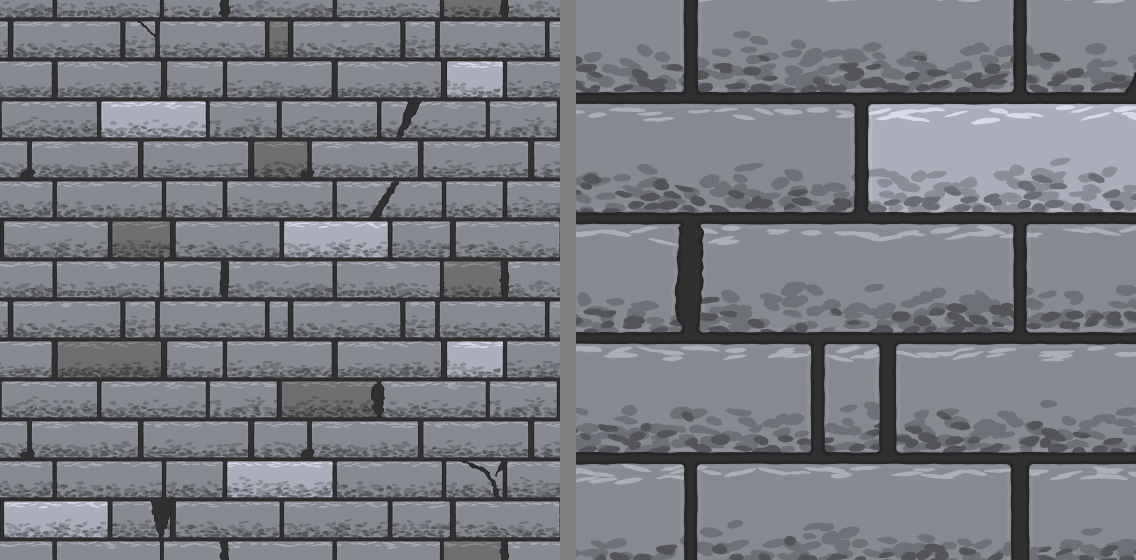
Left, the full canvas; right, a detail of the centre.
A WebGL 1 fragment shader for this texture:

```glsl
precision highp float;
// Worn grey brick wall: 14 courses, seven joint layouts stacked twice, each
// layout repeated twice across. Bricks are rounded boxes with scattered spots,
// chalky strokes near the top, a few light or dark tints, chips and cracks.
uniform vec2 u_resolution;

const float TILE = 768.0;           // design units across the canvas
const float PERIOD = TILE / 2.0;    // width of one joint layout
const float COURSES = 14.0;
const float LAYOUTS = 7.0;
const float COURSE = TILE / COURSES;
const float TOP_OFFSET = 26.6;      // first bed joint, measured from the top
const float BED_GAP = 2.7;          // half thickness of horizontal joints
const vec2 JOINT_GAP = vec2(2.6, 4.2); // half thickness range, vertical joints
const float CORNER = 2.0;
const vec3 STONE = vec3(0.53, 0.54, 0.57);
const vec3 STONE_LIGHT = vec3(0.67, 0.68, 0.73);
const vec3 STONE_DARK = vec3(0.43, 0.43, 0.44);
const vec3 MORTAR = vec3(0.19);
const vec3 MORTAR_EDGE = vec3(0.15);
const float SPOT_MID = 0.81;        // brightness factors on the stone
const float SPOT_DEEP = 0.62;
const float STROKE = 1.26;
// Tinted brick in each course, -1 for none.
const mat4 LIGHT_BRICK = mat4(-1, 5, 0, -1, -1, 4, -1, -1, 5, -1, -1, 2, 0, -1, -1, -1);
const mat4 DARK_BRICK = mat4(3, -1, -1, 2, -1, 1, 5, -1, 0, 2, -1, -1, -1, 5, -1, -1);

vec2 hash2(vec2 p) {
  vec3 a = fract(p.xyx * vec3(0.1031, 0.1030, 0.0973));
  a += dot(a, a.yzx + 33.33);
  return fract((a.xx + a.yz) * a.zy);
}

// Two-channel value noise that wraps every "period" cells, from -1 to 1.
vec2 noise2(vec2 p, float period) {
  vec2 i = floor(p), f = fract(p);
  f = f * f * (3.0 - 2.0 * f);
  vec2 a = mod(i, period), b = mod(i + 1.0, period);
  return mix(mix(hash2(a), hash2(vec2(b.x, a.y)), f.x),
             mix(hash2(vec2(a.x, b.y)), hash2(b), f.x), f.y) * 2.0 - 1.0;
}

float entry(mat4 m, float i) {
  vec4 slots = vec4(0, 1, 2, 3);
  vec4 column = vec4(equal(vec4(floor(i / 4.0)), slots));
  vec4 line = vec4(equal(vec4(mod(i, 4.0)), slots));
  return dot(m * column, line);
}

// Joint positions; three-brick layouts repeat their first joint at the end.
vec4 jointsOf(float layout) {
  if (layout < 0.5) return vec4(14.5, 168.5, 216.0, 366.5);
  vec3 j = vec3(75.0, 225.0, 308.5);
  if (layout > 1.5) j = vec3(136.0, 285.0, 383.0);
  if (layout > 2.5) j = vec3(40.5, 193.0, 344.5);
  if (layout > 3.5) j = vec3(75.0, 225.0, 308.5);
  if (layout > 4.5) j = vec3(2.5, 151.0, 237.0);
  if (layout > 5.5) j = vec3(75.0, 222.0, 308.5);
  return vec4(j, j.x + PERIOD);
}

// Tilted ellipses on a jittered grid, thinning out from height lo to hi.
float scatter(vec2 q, vec2 cell, vec2 radius, float lo, float hi, float seed, float px) {
  float d = 10.0;
  for (int y = -1; y <= 1; y++) for (int x = -1; x <= 1; x++) {
    vec2 id = floor(q / cell) + vec2(x, y);
    vec2 key = id + seed * vec2(17.0, 29.0);
    vec2 centre = (id + hash2(key)) * cell;
    vec2 rnd = hash2(key + 7.3), shape = hash2(key + 3.7);
    if (id.y < 0.0 || rnd.x < smoothstep(lo, hi, centre.y)) continue;
    vec2 v = q - centre, r = radius * mix(vec2(0.7), vec2(1.3), shape);
    v.y -= v.x * (rnd.y - 0.5) * 0.5;
    float k = length(v / r);
    d = min(d, k * (k - 1.0) / max(length(v / (r * r)), 0.001));
  }
  return smoothstep(px, -px, d);
}

// Tapered line, active only where its course agrees.
float crack(vec2 p, float course, float target, vec2 a, vec2 b, float wa, float wb) {
  float t = clamp(dot(p - a, b - a) / dot(b - a, b - a), 0.0, 1.0);
  return distance(p, mix(a, b, t)) - mix(wa, wb, t) + 1000.0 * abs(course - target);
}

float damage(vec2 p, float course, float layout) {
  vec2 h = vec2(mod(p.x, PERIOD), p.y);
  float d = crack(p, course, 0.0, vec2(190, 2), vec2(214, 24), 1.7, 1.3);
  d = min(d, crack(p, course, 2.0, vec2(570, 0), vec2(546, 53), 9.0, 3.0));
  d = min(d, crack(p, course, 4.0, vec2(544, 0), vec2(513, 53), 3.5, 6.0));
  d = min(d, crack(p, course, 9.0, vec2(518, 14), vec2(519, 40), 8.0, 7.0));
  d = min(d, crack(p, course, 11.0, vec2(632, 2), vec2(668, 18), 1.5, 2.4));
  d = min(d, crack(p, course, 11.0, vec2(668, 18), vec2(685, 53), 2.4, 3.0));
  d = min(d, crack(p, course, 11.0, vec2(692, 2), vec2(681, 22), 4.0, 1.5));
  d = min(d, crack(p, course, 12.0, vec2(223, 0), vec2(220, 50), 18.0, 3.0));
  d = min(d, crack(h, layout, 3.0, vec2(38, 51), vec2(42, 46), 10.0, 5.0));
  return min(d, crack(h, layout, 6.0, vec2(308, 6), vec2(308, 44), 5.0, 6.0));
}

void main() {
  vec2 p = gl_FragCoord.xy / u_resolution * TILE;
  float px = 0.6 * TILE / min(u_resolution.x, u_resolution.y);
  vec2 wobble = noise2(p / 6.0, TILE / 6.0) + 0.5 * noise2(p / 3.0, TILE / 3.0);

  // Locate the course and the brick.
  float down = mod(TILE - p.y - TOP_OFFSET, TILE);
  float course = floor(down / COURSE), layout = mod(course, LAYOUTS);
  down -= course * COURSE;
  vec4 joints = jointsOf(layout);
  float halfId = floor(p.x / PERIOD), x = p.x - halfId * PERIOD;
  if (x < joints.x) { x += PERIOD; halfId -= 1.0; }
  vec4 passed = step(joints, vec4(x));
  vec4 before = mix(joints.xxxx, joints, passed);
  vec4 after = mix(joints, joints.xxxx + PERIOD, passed);
  float left = max(max(before.x, before.y), max(before.z, before.w));
  float right = min(min(after.x, after.y), min(after.z, after.w));
  float index = dot(passed, vec4(1.0)) - 1.0;
  float column = mod(halfId, 2.0) * 4.0 + index;
  float seed = layout * 4.0 + index + 1.0;

  // Rounded brick outline, broken by the damage.
  float gapL = mix(JOINT_GAP.x, JOINT_GAP.y, hash2(vec2(mod(left, PERIOD), layout)).x);
  float gapR = mix(JOINT_GAP.x, JOINT_GAP.y, hash2(vec2(mod(right, PERIOD), layout)).x);
  vec2 lo = vec2(left + gapL, BED_GAP), hi = vec2(right - gapR, COURSE - BED_GAP);
  vec2 e = abs(vec2(x, down) - 0.5 * (lo + hi)) - 0.5 * (hi - lo) + CORNER;
  float d = length(max(e, 0.0)) + min(max(e.x, e.y), 0.0) - CORNER + 0.2 * wobble.x;
  d = max(d, -damage(vec2(p.x, down) + 1.8 * wobble, course, layout));

  // Stone tint, rim, spots and strokes.
  vec3 stone = STONE;
  if (abs(column - entry(LIGHT_BRICK, course)) < 0.5) stone = STONE_LIGHT;
  if (abs(column - entry(DARK_BRICK, course)) < 0.5) stone = STONE_DARK;
  float rim = smoothstep(1.0, 0.0, abs(d + 1.3));
  vec2 q = vec2(x - lo.x, hi.y - down) + 0.6 * wobble;
  float lift = 8.0 * hash2(vec2(seed, 5.0)).x;
  float mid = scatter(q, vec2(9, 5), vec2(4.4, 2.1), 8.0, 23.0 + lift, seed, px);
  float deep = scatter(q, vec2(9, 5), vec2(3.8, 1.8), 1.0, 17.0 + 0.5 * lift, seed + 40.0, px);
  vec2 qTop = vec2(x - lo.x, down - lo.y - 1.5) + 0.4 * wobble;
  float stroke = scatter(qTop, vec2(12, 3.5), vec2(6.0, 1.0), 2.0, 8.0, seed + 80.0, px);
  float shade = 1.0 + 0.06 * rim;
  shade = mix(mix(shade, SPOT_MID, mid), SPOT_DEEP, deep);
  shade = mix(shade, STROKE, stroke);

  vec3 mortar = mix(MORTAR_EDGE, MORTAR, smoothstep(0.8, 2.0, d));
  gl_FragColor = vec4(mix(stone * shade, mortar, smoothstep(-px, px, d)), 1.0);
}
```
